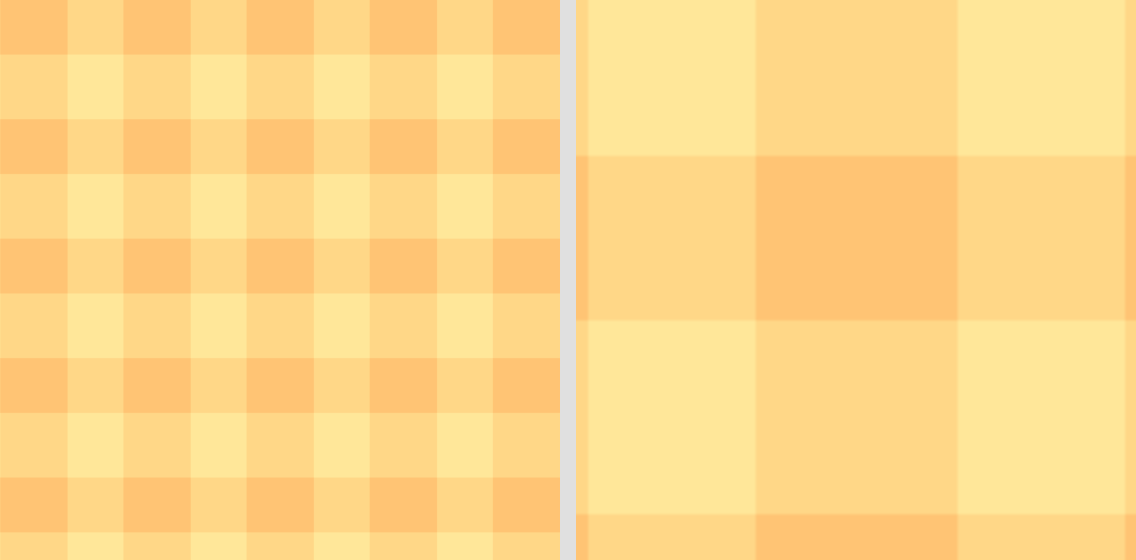
Left: the whole. Right: its middle third, enlarged.
This pattern is drawn by a WebGL 1 fragment shader. Its source:

```glsl
precision highp float;

// Soft yellow and orange gingham: one set of upright bands crosses one set of
// level bands. Each band is a periodic distance to its centre line, and the
// number of bands over a point (none, one or two) picks the colour.

uniform vec2 u_resolution;

// Coverage of evenly spaced bands, one of which is centred on 'centre'.
float bands(float position, float centre, float period, float width, float blur) {
  float offset = abs(fract((position - centre) / period + 0.5) - 0.5) * period;
  return 1.0 - smoothstep(-blur, blur, offset - 0.5 * width);
}

void main() {
  vec2 uv = gl_FragCoord.xy / u_resolution;

  // Slightly soft edges, never sharper than a pixel.
  vec2 blur = max(vec2(0.0014), 0.75 / u_resolution);

  // The cells are a little wider than they are tall.
  float upright = bands(uv.x, 0.0606, 0.2199, 0.1202, blur.x);
  float level = bands(uv.y, 0.9515, 0.2133, 0.0979, blur.y);

  vec3 ground = vec3(1.0, 0.906, 0.60);
  vec3 single = vec3(1.0, 0.843, 0.53);
  vec3 crossing = vec3(1.0, 0.769, 0.455);

  vec3 colour = mix(mix(ground, single, upright),
                    mix(single, crossing, upright), level);
  gl_FragColor = vec4(colour, 1.0);
}
```
